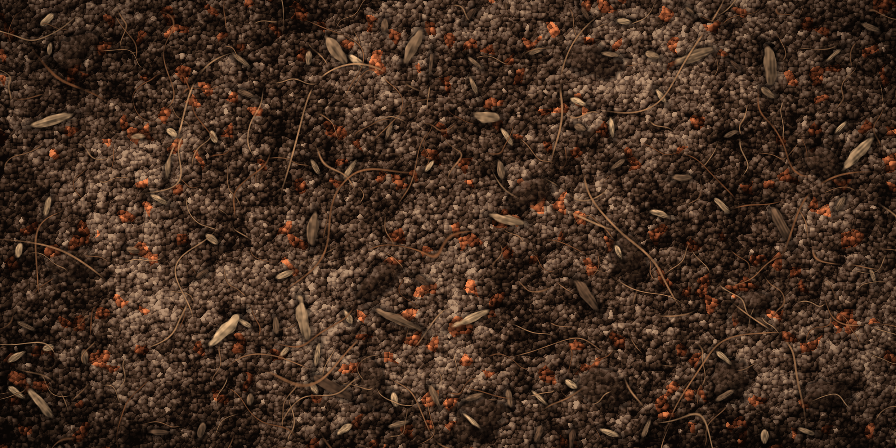
This texture is drawn by a Shadertoy shader. Its source:

```glsl
// Dark crumbly garden soil with clods, wood chips and fine curling roots
const vec3 SOIL[6] = vec3[6](vec3(0.10, 0.06, 0.04), vec3(0.22, 0.15, 0.10), vec3(0.34, 0.24, 0.18),
                             vec3(0.44, 0.34, 0.27), vec3(0.55, 0.42, 0.32), vec3(0.70, 0.56, 0.44));
const float STOPS[6] = float[6](-1.2, -0.35, 0.33, 0.9, 1.4, 2.1);
const vec3 RUST = vec3(1.45, 0.95, 0.65);
const vec3 BARK = vec3(0.30, 0.21, 0.15);
const vec3 STRAW = vec3(0.74, 0.59, 0.43);
const vec3 ROOT_DARK = vec3(0.48, 0.28, 0.16);
const vec3 ROOT_PALE = vec3(0.78, 0.58, 0.40);
const vec2 LIGHT = vec2(-0.6, 0.8);
const float CONTRAST = 1.4;
const float BRIGHTNESS = -0.02;
const float VIGNETTE = 0.8;
const float ROOT_WARP = 0.3;
const float TAU = 6.2832;

float hash(vec2 p) { return fract(sin(dot(p, vec2(127.1, 311.7))) * 43758.5453); }
vec2 hash2(vec2 p) { return vec2(hash(p), hash(p + 17.3)); }
mat2 turn(float a) { return mat2(cos(a), sin(a), -sin(a), cos(a)); }

float noise(vec2 p) {
    vec2 i = floor(p), f = fract(p);
    f = f * f * (3.0 - 2.0 * f);
    return mix(mix(hash(i), hash(i + vec2(1, 0)), f.x),
               mix(hash(i + vec2(0, 1)), hash(i + vec2(1, 1)), f.x), f.y);
}

// Tone to soil colour
vec3 soil(float z) {
    vec3 col = SOIL[0] * mix(0.4, 1.0, smoothstep(-2.2, -1.2, z));
    for (int k = 1; k < 6; k++)
        col = mix(col, SOIL[k], clamp((z - STOPS[k - 1]) / (STOPS[k] - STOPS[k - 1]), 0.0, 1.0));
    return col;
}

// Packed lit grains: x = tone around zero, y = random value of the grain
vec2 crumbs(vec2 p, float freq) {
    vec2 q = p * freq, cell = floor(q), offset = vec2(0);
    float best = 9.0, id = 0.0;
    for (int j = -1; j <= 1; j++)
    for (int i = -1; i <= 1; i++) {
        vec2 c = cell + vec2(i, j);
        vec2 d = q - c - hash2(c + freq);
        if (dot(d, d) < best) { best = dot(d, d); offset = d; id = hash(c + freq * 2.7); }
    }
    return vec2(id - 0.5 + 0.8 * dot(offset, LIGHT) + 0.2 - best, id);
}

// Scattered ovals: x = cover, y = light, z = fibre, w = random value
vec4 flakes(vec2 p, float freq, float share, vec2 size, float px, out float shadow) {
    vec2 q = p * freq, cell = floor(q);
    vec4 flake = vec4(0);
    float rough = 0.5 * (noise(p * 65.0) - 0.5);
    shadow = 0.0;
    for (int j = -1; j <= 1; j++)
    for (int i = -1; i <= 1; i++) {
        vec2 c = cell + vec2(i, j), seed = c + freq * 3.1;
        if (hash(seed) > share) continue;
        mat2 spin = turn(TAU * hash(seed + 5.1));
        vec2 r = size * mix(vec2(0.6), vec2(1.0), hash2(seed + 2.9));
        vec2 s = spin * (q - c - 0.25 - 0.5 * hash2(seed + 1.3)) / r.xx;
        s.y *= r.x / r.y;
        float dist = (length(s) - 1.0 + rough) * r.y / freq;
        float cover = clamp(0.5 - dist / px, 0.0, 1.0);
        shadow = max(shadow, 1.0 - smoothstep(0.0, 0.012, dist));
        if (cover > flake.x)
            flake = vec4(cover, dot(s * spin, LIGHT), noise(s * vec2(2.0, 3.5) + seed), hash(seed + 8.7));
    }
    return flake;
}

vec3 addChips(vec3 col, vec2 p, float freq, float share, vec2 size, float px) {
    float shadow;
    vec4 f = flakes(p, freq, share, size, px, shadow);
    vec3 wood = mix(BARK, STRAW, f.w) * (0.45 + 0.6 * f.z + 0.25 * f.y + 0.35 * noise(p * 130.0));
    return mix(col * (1.0 - 0.5 * shadow), wood, f.x);
}

// Bent, tapering threads that sink into the ground in places
vec3 addRoots(vec3 col, vec2 p, float freq, float share, float width, float px) {
    vec2 w = p * freq * 1.7;
    vec2 q = p * freq + ROOT_WARP * (vec2(noise(w + 3.0), noise(w + 41.0)) - 0.5);
    vec2 cell = floor(q);
    for (int j = -1; j <= 1; j++)
    for (int i = -1; i <= 1; i++) {
        vec2 c = cell + vec2(i, j), seed = c + freq * 7.3;
        if (hash(seed) > share) continue;
        vec2 s = turn(TAU * hash(seed + 5.1)) * (q - c - 0.2 - 0.6 * hash2(seed + 1.3));
        float halfLength = mix(0.35, 0.8, hash(seed + 2.2));
        float bend = 1.6 * hash(seed + 3.7) - 0.8, phase = 6.0 * s.x + TAU * hash(seed + 6.4);
        float curve = bend * s.x * s.x + 0.06 * sin(phase);
        float slope = 2.0 * bend * s.x + 0.36 * cos(phase);
        float dist = abs(s.y - curve) / sqrt(1.0 + slope * slope) / freq;
        float taper = 1.0 - smoothstep(0.65, 1.0, abs(s.x) / halfLength);
        float bare = taper * smoothstep(0.15, 0.45, noise(p * 16.0 + seed));
        float cover = bare * clamp((width * (0.5 + 0.5 * taper) - dist) / px + 0.5, 0.0, 1.0);
        vec3 root = mix(ROOT_DARK, ROOT_PALE, hash(seed + 9.2)) * (0.75 + 0.4 * noise(p * 50.0));
        col *= 1.0 - 0.3 * bare * (1.0 - smoothstep(width, 4.0 * width, dist));
        col = mix(col, root, 0.9 * cover);
    }
    return col;
}

void mainImage(out vec4 fragColor, in vec2 fragCoord) {
    float px = 1.0 / iResolution.y, shadow;
    vec2 p = fragCoord * px;
    vec2 edge = abs(2.0 * fragCoord / iResolution.xy - 1.0);
    float vignette = smoothstep(0.65, 1.35, length(edge * vec2(0.95, 0.9)));

    // Ground: lumps, crumbs and grit
    vec2 warped = p + 0.022 * (vec2(noise(p * 38.0), noise(p * 38.0 + 50.0)) - 0.5);
    vec2 lump = crumbs(warped, 16.0), crumb = crumbs(warped, 42.0), grit = crumbs(p, 100.0);
    float grain = noise(turn(0.6) * p * 180.0) - 0.5;
    float tone = 0.5 * lump.x + 0.8 * crumb.x + grit.x + 1.2 * grain + 1.2 * (noise(p * 6.0) - 0.5);
    tone = CONTRAST * tone + BRIGHTNESS - VIGNETTE * vignette + step(0.975, grit.y);
    vec3 col = soil(tone);
    col *= mix(vec3(1), RUST, 0.8 * step(0.92, fract(crumb.y * 7.0)));

    // Clods
    vec4 clod = flakes(p, 4.0, 0.4, vec2(0.26, 0.18), px, shadow);
    vec3 clodColor = soil(-0.45 + 0.8 * clod.y + 1.5 * grain + 0.7 * grit.x + 0.5 * crumb.x);
    col = mix(col * (1.0 - 0.5 * shadow), clodColor, 0.85 * clod.x);

    // Wood chips and roots, small to large
    col = addChips(col, p, 12.0, 0.3, vec2(0.27, 0.10), px);
    col = addRoots(col, p, 13.0, 0.45, 0.0011, px);
    col = addChips(col, p, 5.0, 0.45, vec2(0.25, 0.075), px);
    col = addRoots(col, p, 6.0, 0.6, 0.0015, px);
    col = addRoots(col, p, 3.0, 0.85, 0.0021, px);

    fragColor = vec4(col * (1.0 - 0.25 * vignette), 1.0);
}
```
